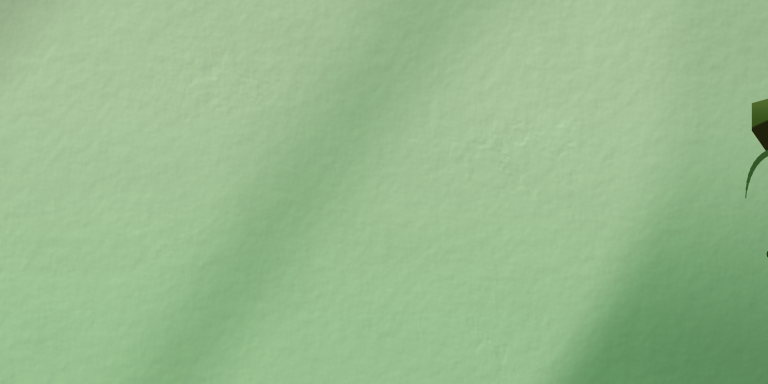
Give the GLSL for this texture, as a Shadertoy shader.

```glsl
// A sunlit green plaster wall crossed by soft diagonal shade, with a leaf at right.
// Broad gradients tint the wall, embossed value noise gives its grain,
// and distance functions cut the leaf. Units: canvas height = 1, x runs 0 to 2.

float hash(vec2 p) {
    vec3 q = fract(vec3(p.xyx) * 0.1031);
    q += dot(q, q.yzx + 33.33);
    return fract((q.x + q.y) * q.z);
}

float noise(vec2 p) {
    vec2 i = floor(p), f = fract(p);
    f = f * f * (3.0 - 2.0 * f);
    return mix(mix(hash(i), hash(i + vec2(1, 0)), f.x),
               mix(hash(i + vec2(0, 1)), hash(i + vec2(1, 1)), f.x), f.y);
}

float fbm(vec2 p) {
    float sum = 0.0, amp = 0.5;
    for (int i = 0; i < 4; i++) {
        sum += amp * noise(p);
        p = mat2(1.6, 1.2, -1.2, 1.6) * p + 7.3;
        amp *= 0.55;
    }
    return sum;
}

// Soft round spot, 1 at its centre
float spot(vec2 p, vec2 centre, vec2 size) {
    vec2 d = (p - centre) / size;
    return exp(-dot(d, d));
}

// Plaster relief: fine grain plus chipped ridges in rough areas
float relief(vec2 p, float rough) {
    float chips = smoothstep(0.48, 0.66, fbm(p * 26.0 + 4.0));
    return fbm(p * 42.0) + rough * chips * 0.55;
}

float roughness(vec2 p) {
    float r = spot(p, vec2(1.36, 0.60), vec2(0.20, 0.10));
    r += 0.7 * spot(p, vec2(0.58, 0.80), vec2(0.16, 0.10));
    r += 0.7 * spot(p, vec2(1.31, 0.13), vec2(0.10, 0.14));
    r += 0.6 * spot(p, vec2(0.44, 0.36), vec2(0.06, 0.07));
    return 0.15 + r;
}

// Distance to a straight stroke that tapers from width w0 to w1
float stroke(vec2 p, vec2 a, vec2 b, float w0, float w1) {
    vec2 ab = b - a;
    float t = clamp(dot(p - a, ab) / dot(ab, ab), 0.0, 1.0);
    return length(p - a - ab * t) - mix(w0, w1, t);
}

// Stem bent along a quadratic curve
float bentStem(vec2 p, vec2 a, vec2 b, vec2 c) {
    float d = 1.0;
    vec2 last = a;
    for (int i = 1; i <= 8; i++) {
        float t = float(i) / 8.0;
        vec2 next = mix(mix(a, b, t), mix(b, c, t), t);
        float w = 0.0062 * (1.0 - t * t) + 0.0012;
        d = min(d, stroke(p, last, next, w, w));
        last = next;
    }
    return d;
}

float cover(float d, float px) {
    return smoothstep(0.75 * px, -0.75 * px, d);
}

vec3 wall(vec2 p) {
    vec3 color = mix(vec3(0.595, 0.750, 0.560), vec3(0.650, 0.758, 0.598), smoothstep(0.0, 0.9, p.y));
    color += 0.012 * (spot(p, vec2(0.2, 0.55), vec2(0.4, 0.5)) + spot(p, vec2(1.4, 0.75), vec2(0.3, 0.3)));

    // Diagonal band of shade, wider towards the top
    float across = p.x - (0.43 + 0.70 * p.y);
    float band = exp(-pow(across / mix(0.13, 0.19, p.y), 2.0));
    color *= 1.0 - vec3(0.135, 0.085, 0.125) * band;
    color *= 1.0 - 0.10 * smoothstep(0.25, 0.0, p.x + 0.8 * (1.0 - p.y));

    // Right-hand shade with a curved edge, deepest in the lower corner
    float edge = 1.73 - 0.31 * pow(max(0.75 - p.y, 0.0) / 0.75, 1.6);
    float shade = smoothstep(-0.07, 0.13, p.x - edge);
    float depth = mix(0.29, 0.07, smoothstep(0.0, 0.75, p.y));
    color *= 1.0 - shade * depth * vec3(1.12, 0.68, 1.0);
    color *= 1.0 - 0.09 * spot(p, vec2(2.0, 0.0), vec2(0.4, 0.3));
    return color;
}

void mainImage(out vec4 fragColor, in vec2 fragCoord) {
    vec2 p = fragCoord / iResolution.y;
    float px = 1.0 / iResolution.y;

    // Emboss the relief with light from the upper left
    float rough = roughness(p);
    vec2 toLight = vec2(-0.0028, 0.0034);
    float slope = relief(p - toLight, rough) - relief(p + toLight, rough);
    vec3 color = wall(p) * (1.0 - 0.085 * clamp(slope, -0.8, 0.8));
    color *= 1.0 + 0.03 * (fbm(p * 9.0) - 0.5);

    // Leaf: lit upper face over a dark folded underside
    vec2 q = p - vec2(2.0, 0.68);
    float leaf = max(-q.x - 0.042, q.y - 0.063 - 0.28 * q.x);
    leaf = max(leaf, dot(q, vec2(-0.82, -0.57)) - 0.046);
    float fold = cover(q.y + 0.002 - 0.45 * (q.x + 0.02), 0.006);
    vec3 face = mix(vec3(0.22, 0.33, 0.11), vec3(0.33, 0.43, 0.19), smoothstep(0.0, 0.07, q.y));
    color = mix(color, mix(face, vec3(0.12, 0.13, 0.05), fold), cover(leaf, px));

    // Thin hanging blade and a leaf tip lower down
    float blade = bentStem(p, vec2(2.0, 0.602), vec2(1.948, 0.575), vec2(1.942, 0.485));
    color = mix(color, vec3(0.20, 0.34, 0.15), cover(blade, px));
    float tip = length((p - vec2(2.002, 0.338)) * vec2(1.6, 1.0)) - 0.009;
    color = mix(color, vec3(0.13, 0.22, 0.10), cover(tip, px));

    fragColor = vec4(color, 1.0);
}
```
